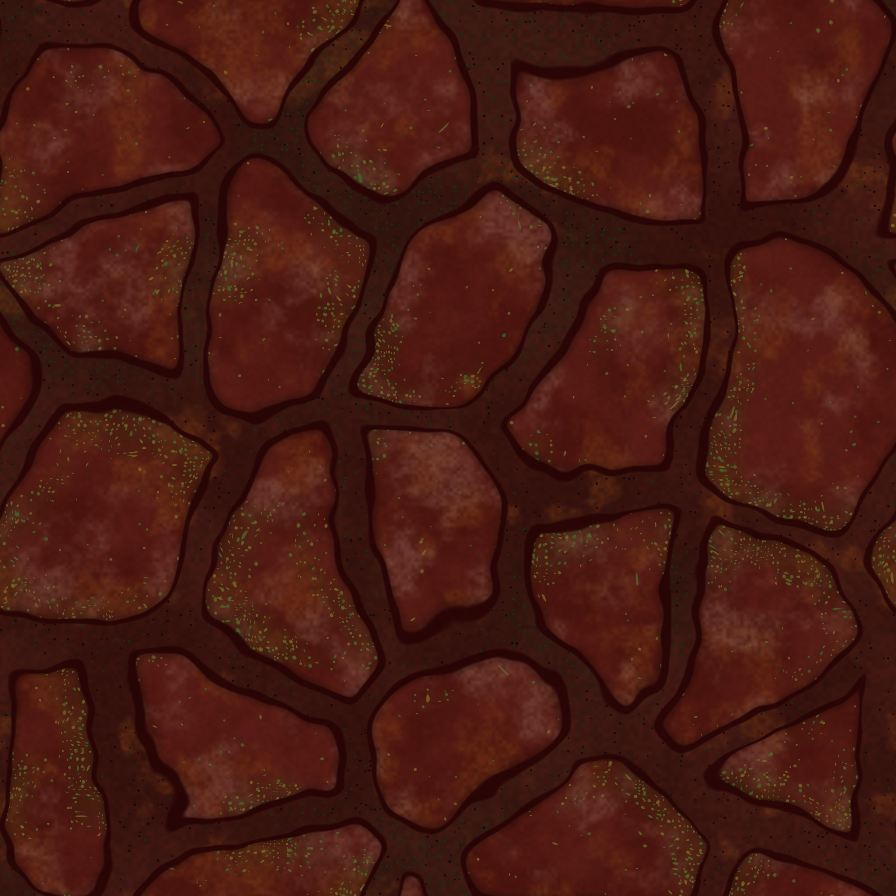
Write a Shadertoy shader that draws this texture.

```glsl
// Tiling dark red flagstones with inked rims, dusty and rusty blotches and moss specks.

const vec2  GRID       = vec2(5.0, 4.0);   // stones across and up
const float JITTER     = 0.76;             // irregularity of stone centres
const float GAP_MIN    = 0.017;            // half width of the joints
const float GAP_VARY   = 0.016;
const float ROUNDING   = 0.006;            // softness of stone corners
const float WARP       = 0.060;            // bend of the stone sides
const float WOBBLE     = 0.010;            // hand-drawn roughness
const float RIM_WIDTH  = 0.0055;

const vec3 JOINT_DARK  = vec3(0.205, 0.066, 0.048);
const vec3 JOINT_LIGHT = vec3(0.252, 0.092, 0.070);
const vec3 RIM         = vec3(0.155, 0.016, 0.016);
const vec3 STONE_DARK  = vec3(0.290, 0.076, 0.054);
const vec3 STONE_LIGHT = vec3(0.335, 0.106, 0.078);
const vec3 DUST        = vec3(0.500, 0.320, 0.270);
const vec3 RUST        = vec3(0.460, 0.225, 0.080);
const vec3 MOSS        = vec3(0.190, 0.400, 0.150);
const vec3 MOSS_DRY    = vec3(0.500, 0.400, 0.150);
const vec3 MOSS_SHADE  = vec3(0.070, 0.190, 0.090);
const vec3 PIT         = vec3(0.075, 0.020, 0.020);

// Integer hash of a cell, three values from 0 to 1
vec3 hash(vec2 cell, float seed) {
    uvec3 v = uvec3(ivec3(vec3(cell, seed))) * 1664525u + 1013904223u;
    v.x += v.y * v.z; v.y += v.z * v.x; v.z += v.x * v.y;
    v ^= v >> 16u;
    v.x += v.y * v.z; v.y += v.z * v.x; v.z += v.x * v.y;
    return vec3(v & 65535u) / 65535.0;
}

// Value noise that wraps after n cells
float noise(vec2 p, float n, float seed) {
    p *= n;
    vec2 i = floor(p), f = fract(p);
    f = f * f * (3.0 - 2.0 * f);
    vec2 a = mod(i, n), b = mod(i + 1.0, n);
    float low  = mix(hash(a, seed).x, hash(vec2(b.x, a.y), seed).x, f.x);
    float high = mix(hash(vec2(a.x, b.y), seed).x, hash(b, seed).x, f.x);
    return mix(low, high, f.y);
}

float fbm(vec2 p, float n, float seed) {
    float sum = 0.0, amp = 0.5;
    for (int k = 0; k < 4; k++) {
        sum += amp * noise(p, n, seed + float(k));
        n *= 2.0;
        amp *= 0.55;
    }
    return sum / 1.0094;
}

// Round specks: x is coverage, y a random tint; density is the chance per cell
vec2 specks(vec2 p, float n, float density, float seed) {
    vec2 cell = mod(floor(p * n), n);
    vec3 place = hash(cell, seed), kind = hash(cell, seed + 1.0);
    float dist = length(fract(p * n) - mix(vec2(0.3), vec2(0.7), place.xy));
    float radius = mix(0.14, 0.28, kind.x);
    float dotMask = 1.0 - smoothstep(radius - 0.08, radius + 0.08, dist);
    return vec2(dotMask * step(place.z, density), kind.y);
}

vec2 stoneCentre(vec2 cell) {
    return (cell + 0.5 + JITTER * (hash(mod(cell, GRID), 3.0).xy - 0.5)) / GRID;
}

// Signed distance into the nearest stone, negative in the joints
float stoneDepth(vec2 p) {
    vec2 home = floor(p * GRID), nearest = home;
    float best = 10.0;
    for (int j = -2; j <= 2; j++)
    for (int i = -2; i <= 2; i++) {
        vec2 cell = home + vec2(i, j);
        float dist = length(stoneCentre(cell) - p);
        if (dist < best) { best = dist; nearest = cell; }
    }
    vec2 centre = stoneCentre(nearest);
    float sum = 0.0;
    for (int j = -2; j <= 2; j++)
    for (int i = -2; i <= 2; i++) {
        if (i == 0 && j == 0) continue;
        vec2 other = stoneCentre(nearest + vec2(i, j));
        float edge = dot(0.5 * (centre + other) - p, normalize(other - centre));
        sum += exp(-edge / ROUNDING);
    }
    return -ROUNDING * log(sum) - GAP_MIN - GAP_VARY * hash(mod(nearest, GRID), 5.0).x;
}

void mainImage(out vec4 fragColor, in vec2 fragCoord) {
    vec2 p = fragCoord / iResolution.xy;
    vec2 bend = vec2(noise(p, 8.0, 11.0), noise(p, 8.0, 12.0)) - 0.5;
    vec2 rough = vec2(noise(p, 38.0, 13.0), noise(p, 38.0, 14.0)) - 0.5;
    float depth = stoneDepth(p + WARP * bend + WOBBLE * rough);
    float powder = 0.6 * noise(p, 256.0, 20.0) + 0.4 * noise(p, 128.0, 21.0);
    float grain = mix(0.25, 1.55, powder);
    float rustField = fbm(p, 21.0, 30.0);
    float mossField = smoothstep(0.55, 0.80, noise(p, 10.0, 40.0));

    // Joints: mottled earth, faint rust, dim moss and pits
    vec3 joint = mix(JOINT_DARK, JOINT_LIGHT, smoothstep(0.25, 0.75, fbm(p, 8.0, 50.0)));
    joint *= mix(0.90, 1.10, noise(p, 200.0, 55.0));
    joint = mix(joint, RUST, 0.38 * grain * smoothstep(0.62, 0.80, rustField));
    float damp = smoothstep(0.45, 0.75, noise(p, 6.0, 60.0));
    joint = mix(joint, MOSS_SHADE, 0.08 * damp);
    joint = mix(joint, MOSS_SHADE, 0.8 * specks(p, 170.0, 0.03 + 0.30 * damp, 62.0).x);
    joint = mix(joint, PIT, 0.8 * specks(p, 190.0, 0.07, 64.0).x);

    // Stones: red base with powdery dust and rust blotches
    vec3 stone = mix(STONE_DARK, STONE_LIGHT, smoothstep(0.3, 0.7, fbm(p, 14.0, 70.0)));
    stone *= mix(0.93, 1.07, powder);
    stone = mix(stone, RUST, 0.42 * grain * smoothstep(0.50, 0.76, rustField));
    stone = mix(stone, DUST, 0.42 * grain * smoothstep(0.47, 0.78, fbm(p, 20.0, 80.0)));
    stone *= mix(0.80, 1.0, smoothstep(0.0, 0.010, depth));

    // Moss gathers in clumps along the stone edges
    float clump = mossField * (1.0 - smoothstep(0.015, 0.050, depth));
    stone = mix(stone, MOSS_DRY * 0.5, 0.25 * clump);
    vec2 fine = specks(p + 0.02 * rough, 181.0, 0.015 + 0.50 * clump, 90.0);
    vec2 coarse = specks(p + 0.03 * bend, 131.0, 0.012 + 0.32 * clump, 94.0);
    stone = mix(stone, mix(MOSS, MOSS_DRY, fine.y), 0.8 * fine.x);
    stone = mix(stone, mix(MOSS, MOSS_DRY, coarse.y), 0.8 * coarse.x);

    // Inked rim of uneven width
    float rimWidth = RIM_WIDTH * mix(0.3, 1.7, noise(p, 24.0, 98.0));
    float rim = smoothstep(-rimWidth - 0.003, -rimWidth, depth);
    vec3 color = mix(joint, RIM, 0.95 * rim);
    color = mix(color, stone, smoothstep(-0.001, 0.002, depth));
    fragColor = vec4(color, 1.0);
}
```
